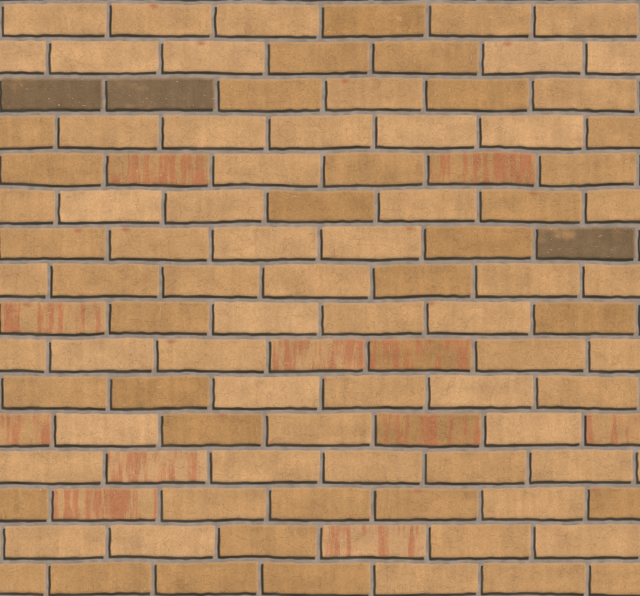
A WebGL 2 fragment shader for this texture:

```glsl
#version 300 es
precision highp float;
// Running-bond wall of long ochre bricks with grey mortar and dark undercut joints.

uniform vec2 u_resolution;
out vec4 outColor;

// Lengths are in units of one row height.
const vec2 REPEATS = vec2(6.0, 16.0);
const float BRICK_LENGTH = 2.868;
const float ROW_OFFSET = 0.09;

const vec3 MORTAR = vec3(0.61, 0.55, 0.50);
const vec3 SHADOW = vec3(0.23, 0.205, 0.165);
const vec3 OCHRE = vec3(0.69, 0.515, 0.325);
const vec3 PEACH = vec3(0.825, 0.645, 0.46);
const vec3 RED_CLAY = vec3(0.69, 0.41, 0.29);
const vec3 SMOKED = vec3(0.45, 0.37, 0.28);
const vec3 PALE_EDGE = vec3(0.80, 0.66, 0.53);

float hash(vec2 p) {
  vec3 q = fract(p.xyx * vec3(0.1031, 0.1030, 0.0973));
  q += dot(q, q.yzx + 33.33);
  return fract((q.x + q.y) * q.z);
}

float noise(vec2 p) {
  vec2 i = floor(p), f = fract(p);
  f = f * f * (3.0 - 2.0 * f);
  float low = mix(hash(i), hash(i + vec2(1, 0)), f.x);
  float high = mix(hash(i + vec2(0, 1)), hash(i + vec2(1, 1)), f.x);
  return mix(low, high, f.y);
}

float fbm(vec2 p) {
  float sum = 0.0, weight = 0.5;
  for (int i = 0; i < 4; i++) {
    sum += weight * noise(p);
    p = p * 2.03 + 17.3;
    weight *= 0.5;
  }
  return sum / 0.9375;
}

float boxDistance(vec2 p, vec2 low, vec2 high, float radius) {
  vec2 d = abs(p - 0.5 * (low + high)) - 0.5 * (high - low) + radius;
  return length(max(d, 0.0)) + min(max(d.x, d.y), 0.0) - radius;
}

float coverage(float dist, float softness) {
  return 1.0 - smoothstep(-softness, softness, dist);
}

// Position of a vertical joint, in brick lengths.
float jointAt(float index, float row) {
  return index + 0.075 * (hash(vec2(mod(index, REPEATS.x) + 3.0, row + 41.0)) - 0.5);
}

// Fired clay: base tone per brick, cloudy stains, streaks, grain and chips.
vec3 brickColor(vec2 p, vec2 id) {
  vec2 q = p + id * vec2(7.31, 5.17);
  float kind = hash(id + 11.0);
  float cloud = fbm(q * vec2(1.6, 2.6));
  float streak = fbm(q * vec2(7.0, 0.9) + 50.0);
  vec3 color = mix(OCHRE, PEACH, 0.1 + 0.85 * hash(id + 29.0));

  float redness = step(0.88, kind) * smoothstep(0.35, 0.7, streak);
  color = mix(color, RED_CLAY, 0.65 * redness);
  float smoke = step(kind, 0.035) * smoothstep(0.1, 0.65, cloud + 0.12 * p.x);
  color = mix(color, SMOKED, 0.85 * smoke);

  color *= 1.0 + 0.16 * (cloud - 0.5) + 0.10 * (streak - 0.5);
  float crease = abs(fbm(q * vec2(2.5, 3.5) + 90.0) - 0.5);
  color *= 1.0 - 0.06 * coverage(crease - 0.015, 0.015);
  color *= 1.0 + 0.07 * (noise(q * 24.0) - 0.5);

  float speck = smoothstep(0.91, 0.98, noise(q * 11.0 + 70.0));
  color = mix(color, PALE_EDGE, 0.45 * speck);
  float corner = length((p - vec2(hash(id + 61.0) * BRICK_LENGTH, 0.94)) * vec2(0.7, 1.0));
  float chip = step(0.84, hash(id + 83.0)) * coverage(corner - 0.07, 0.06);
  return mix(color, RED_CLAY, 0.7 * chip);
}

void main() {
  vec2 uv = gl_FragCoord.xy / u_resolution;
  vec2 p = uv * REPEATS * vec2(BRICK_LENGTH, 1.0) + vec2(0.0, ROW_OFFSET);
  float pixel = REPEATS.y / u_resolution.y;

  // Uneven beds and arrises
  vec2 wall = p;
  p.y += 0.07 * (noise(wall * vec2(0.6, 0.9)) - 0.5);
  p += 0.028 * (vec2(noise(wall * 5.0), noise(wall * 5.0 + 31.0)) - 0.5);

  // Find the brick and its two end joints
  float rowIndex = floor(p.y);
  float row = mod(rowIndex, REPEATS.y);
  float shift = mix(0.485, -0.005, mod(row, 2.0)) + 0.03 * (hash(vec2(row, 5.0)) - 0.5);
  float along = p.x / BRICK_LENGTH - shift;
  float index = floor(along);
  if (along < jointAt(index, row)) index -= 1.0;
  else if (along > jointAt(index + 1.0, row)) index += 1.0;
  float start = jointAt(index, row);
  float span = (jointAt(index + 1.0, row) - start) * BRICK_LENGTH;
  vec2 local = vec2((along - start) * BRICK_LENGTH, p.y - rowIndex);
  vec2 id = vec2(mod(index, REPEATS.x), row);

  // Brick face and the shadow it drops to the lower left
  vec2 low = vec2(0.095, 0.155), high = vec2(span - 0.04, 0.99);
  float face = boxDistance(local, low, high, 0.035);
  float drop = boxDistance(local + vec2(0.058, 0.07), low, high, 0.03);
  float softness = max(0.028, 0.7 * pixel);

  vec3 color = MORTAR * (0.88 + 0.24 * fbm(wall * 6.0));
  color = mix(color, SHADOW, coverage(drop, softness) * (0.8 + 0.2 * noise(wall * 2.0)));
  vec3 clay = brickColor(local, id);
  float rim = coverage(min(high.x - local.x, high.y - local.y) - 0.05, 0.04);
  clay = mix(clay, PALE_EDGE, 0.35 * rim);
  clay *= 1.0 - 0.12 * coverage(local.y - low.y - 0.04, 0.05);
  color = mix(color, clay, coverage(face, softness));
  outColor = vec4(color, 1.0);
}
```
